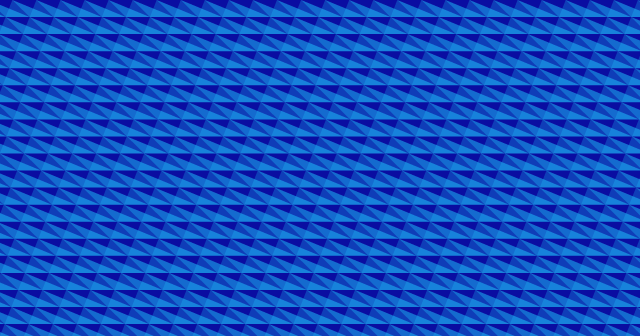
Reproduce this pattern procedurally as a Shadertoy shader.

```glsl
// Draws sheared rows of four-sided blue pyramids, lit from the lower left.

const float COLUMNS = 26.6;  // pyramids across the canvas
const float ROWS    = 19.7;  // pyramids down the canvas
const float SHEAR   = 0.72;  // sideways step per row, in pyramid widths
const float PHASE   = 0.487; // sideways start of the top row
const int   SAMPLES = 4;     // edge smoothing samples per axis

const vec3 TOP_FACE    = vec3(0.04, 0.05, 0.63);
const vec3 RIGHT_FACE  = vec3(0.06, 0.24, 0.72);
const vec3 LEFT_FACE   = vec3(0.08, 0.42, 0.81);
const vec3 BOTTOM_FACE = vec3(0.09, 0.51, 0.86);

// Canvas position (0 to 1) to lattice position, with rows counted from the top
vec2 toLattice(vec2 uv, vec2 counts, float shear, float phase) {
    float row = (1.0 - uv.y) * counts.y;
    return vec2(uv.x * counts.x - shear * row + phase, row);
}

// The two diagonals of a cell divide it into four faces
vec3 pyramidColor(vec2 cell) {
    bool aboveFalling = cell.y < cell.x;
    bool aboveRising  = cell.x + cell.y < 1.0;
    vec3 upper = aboveRising ? TOP_FACE : RIGHT_FACE;
    vec3 lower = aboveRising ? LEFT_FACE : BOTTOM_FACE;
    return aboveFalling ? upper : lower;
}

// Average a grid of samples inside one pixel
vec3 smoothPattern(vec2 pixelCorner, vec2 resolution) {
    vec3 sum = vec3(0.0);
    for (int j = 0; j < SAMPLES; j++) {
        for (int i = 0; i < SAMPLES; i++) {
            vec2 offset = (vec2(i, j) + 0.5) / float(SAMPLES);
            vec2 uv = (pixelCorner + offset) / resolution;
            vec2 lattice = toLattice(uv, vec2(COLUMNS, ROWS), SHEAR, PHASE);
            sum += pyramidColor(fract(lattice));
        }
    }
    return sum / float(SAMPLES * SAMPLES);
}

void mainImage(out vec4 fragColor, in vec2 fragCoord) {
    fragColor = vec4(smoothPattern(fragCoord - 0.5, iResolution.xy), 1.0);
}
```
